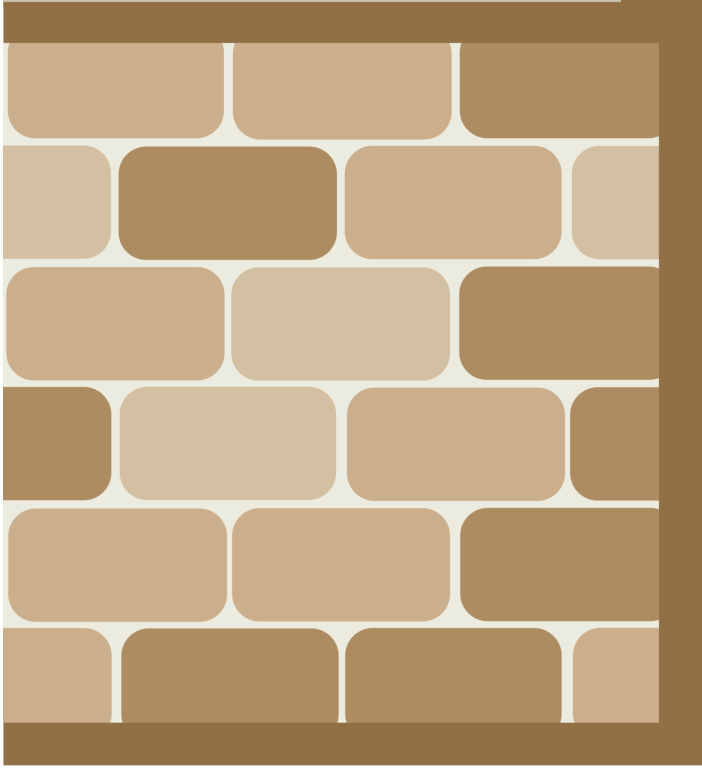
Give the GLSL for this pattern, as a Shadertoy shader.

```glsl
// Rounded tan bricks in running bond on pale mortar, framed by brown bands.

// Shade of each brick by row and column: 0 rose tan, 1 pale sand, 2 dark tan
const ivec3 SHADES[6] = ivec3[6](
    ivec3(0, 0, 2), ivec3(1, 2, 0), ivec3(0, 1, 2),
    ivec3(2, 1, 0), ivec3(0, 0, 2), ivec3(0, 2, 2));

vec2 hash22(vec2 p) {
    vec3 q = fract(p.xyx * vec3(0.1031, 0.1030, 0.0973));
    q += dot(q, q.yzx + 33.33);
    return fract((q.xx + q.yz) * q.zy);
}

float roundedBox(vec2 p, vec2 halfSize, float radius) {
    vec2 d = abs(p) - halfSize + radius;
    return length(max(d, 0.0)) + min(max(d.x, d.y), 0.0) - radius;
}

float coverage(float dist, float blur) {
    return 1.0 - smoothstep(-blur, blur, dist);
}

vec3 brickColor(int shade) {
    if (shade == 0) return vec3(0.797, 0.682, 0.548);
    if (shade == 1) return vec3(0.829, 0.751, 0.635);
    return vec3(0.680, 0.550, 0.380);
}

vec3 brickWall(vec2 p, float blur) {
    // Alternate rows shift by half a brick
    float row = clamp(floor((p.y - 0.0285) / 0.157), 0.0, 5.0);
    float shift = mod(row, 2.0) < 0.5 ? 0.152 : 0.005;
    float col = floor((p.x - shift) / 0.2935 + 0.5);
    vec2 center = vec2(shift + col * 0.2935, 0.107 + row * 0.157);

    // Slight unevenness in placement and width
    vec2 jitter = hash22(vec2(col, row) + 7.0) - 0.5;
    center += jitter * vec2(0.004, 0.002);
    vec2 halfSize = vec2(0.1415 + 0.002 * jitter.y, 0.0738);

    int shade = SHADES[int(row)][(int(col) + 3) % 3];
    float brick = coverage(roundedBox(p - center, halfSize, 0.036), blur);
    return mix(vec3(0.925, 0.922, 0.875), brickColor(shade), brick);
}

void mainImage(out vec4 fragColor, in vec2 fragCoord) {
    // Height spans one unit, measured downward from the top
    vec2 p = vec2(fragCoord.x, iResolution.y - fragCoord.y) / iResolution.y;
    float blur = 0.8 / iResolution.y;
    vec3 color = brickWall(p, blur);

    // Thin white margin at the left
    color = mix(color, vec3(0.99, 0.99, 0.98), coverage(p.x - 0.0035, blur));

    // Brown bands along the top, bottom and right
    float bands = max(max(0.056 - p.y, p.y - 0.941), p.x - 0.858);
    color = mix(color, vec3(0.570, 0.440, 0.270), coverage(-bands, blur));

    // Outer margin, with the top edge stepping away at the right
    float topEdge = p.x < 0.809 ? 0.0025 : -0.01;
    float margin = min(min(p.x - 0.0045, p.y - topEdge), 0.9965 - p.y);
    vec3 marginColor = p.y < 0.01 && p.x > 0.0045
        ? vec3(0.80, 0.76, 0.69) : vec3(0.99, 0.99, 0.98);
    float outside = coverage(margin, blur) * step(0.0, max(bands, 0.0035 - p.x));
    color = mix(color, marginColor, outside);

    fragColor = vec4(color, 1.0);
}
```
